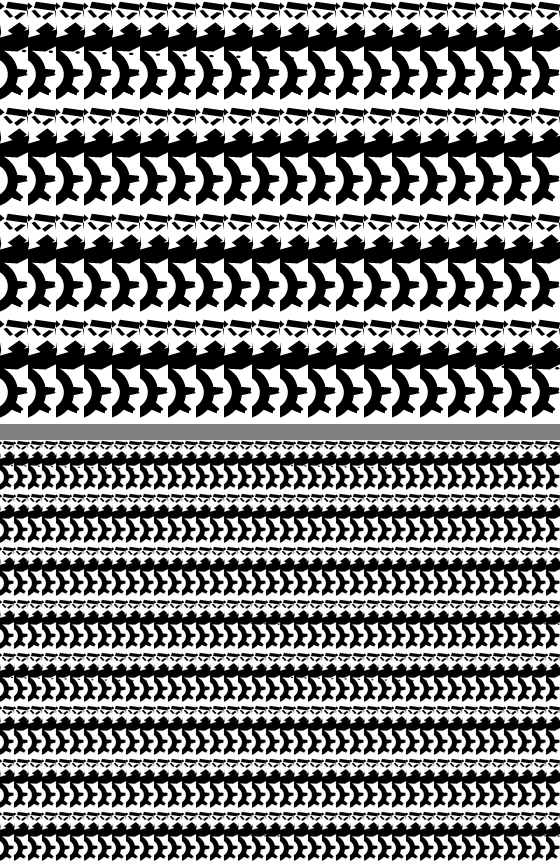
Top: one tile. Bottom: repeated 2 by 2.
Reproduce this pattern procedurally as a WebGL 1 fragment shader.

```glsl
precision highp float;

// Black and white machine frieze: 20 by 4 cells, each holding loose slabs, a
// jagged band and a cut cog. Convex shapes are unions of signed distances;
// a slowly drifting chain of specks crosses the bottom and top rows.

uniform vec2 u_resolution;

const vec2 REPEATS = vec2(20.0, 4.0);
const vec2 CELL = vec2(57.6, 218.25);   // cell size in drawing units, y down
const float SAMPLES = 4.0;              // antialiasing samples per axis
const vec3 INK = vec3(0.0);
const vec3 PAPER = vec3(1.0);

// Signed distance to the line a-b, positive on its left when y points down.
float edge(vec2 p, vec2 a, vec2 b) {
  vec2 d = normalize(b - a);
  return dot(p - a, vec2(d.y, -d.x));
}

// Convex shapes with corners listed clockwise.
float triangle(vec2 p, vec2 a, vec2 b, vec2 c) {
  return max(edge(p, a, b), max(edge(p, b, c), edge(p, c, a)));
}

float quad(vec2 p, vec2 a, vec2 b, vec2 c, vec2 d) {
  return max(max(edge(p, a, b), edge(p, b, c)),
             max(edge(p, c, d), edge(p, d, a)));
}

// Tapered tooth pointing away from the hub, with a nick in its tip.
float tooth(vec2 p, float angle) {
  float c = cos(angle), s = sin(angle);
  vec2 q = vec2(c * p.x + s * p.y, c * p.y - s * p.x);
  float body = quad(q, vec2(48.0, -9.5), vec2(74.0, -5.5),
                    vec2(74.0, 5.5), vec2(48.0, 9.5));
  float nick = length(q - vec2(75.0, 1.0)) - 2.5;
  return max(body, -nick);
}

float cog(vec2 p, vec2 hub, float inner, float outer) {
  vec2 q = p - hub;
  float r = length(q);
  float ring = max(r - outer, inner - r);
  return min(ring, min(tooth(q, -0.05), tooth(q, 0.55)));
}

// Long bar, two small shards and the chips on the cell border.
float slabs(vec2 p) {
  float d = quad(p, vec2(16.0, 3.5), vec2(58.0, 9.5),
                 vec2(55.0, 22.5), vec2(12.0, 16.5));
  d = min(d, quad(p, vec2(7.0, 22.5), vec2(14.0, 20.0),
                  vec2(27.0, 33.5), vec2(20.0, 37.0)));
  d = min(d, quad(p, vec2(29.0, 35.0), vec2(43.0, 25.0),
                  vec2(53.0, 27.0), vec2(35.0, 41.0)));
  d = min(d, triangle(p, vec2(0.0, 5.0), vec2(9.5, 13.0), vec2(0.0, 20.0)));
  return min(d, triangle(p, vec2(55.5, 23.0), vec2(58.0, 20.0), vec2(58.0, 40.0)));
}

// Solid strip with a peaked block on top and a broken lower edge.
float band(vec2 p) {
  float d = quad(p, vec2(0.0, 77.5), vec2(58.0, 61.0),
                 vec2(58.0, 95.0), vec2(36.0, 106.0));
  d = min(d, quad(p, vec2(0.0, 77.5), vec2(36.0, 70.0),
                  vec2(36.0, 106.0), vec2(0.0, 104.0)));
  d = min(d, quad(p, vec2(16.0, 63.0), vec2(40.0, 46.0),
                  vec2(55.0, 58.5), vec2(34.0, 76.0)));
  return min(d, triangle(p, vec2(0.0, 50.0), vec2(2.5, 66.0), vec2(0.0, 78.0)));
}

// Specks spaced a little closer than the cells; the chain leaves the bottom
// row at the right and enters the top row at the left.
float specks(float x, float y, float row) {
  bool top = row < 0.5;
  bool bottom = row > REPEATS.y - 1.5;
  float along = bottom ? x - CELL.x * REPEATS.x : x;
  float index = floor((along - 49.5) / 55.1 + 0.5);
  bool present = (top && index >= 0.0 && index < 11.5)
              || (bottom && index < 0.0 && index > -4.5);
  vec2 center = vec2(49.5 + 55.1 * index, 105.0 + 1.5 * index);
  float d = length((vec2(along, y) - center) / vec2(4.5, 2.5)) - 1.0;
  return present ? d : 1.0;
}

// Ink coverage at one point of the canvas, uv from 0 to 1.
float inkAt(vec2 uv) {
  vec2 grid = fract(vec2(uv.x, 1.0 - uv.y)) * REPEATS;
  vec2 p = fract(grid) * CELL;
  float d = min(slabs(p), band(p));
  d = min(d, cog(p, vec2(-18.0, 153.0), 34.0, 55.0));
  d = min(d, specks(grid.x * CELL.x, p.y, floor(grid.y)));
  return step(d, 0.0);
}

void main() {
  // Average a grid of samples so the cuts between cells are smooth too.
  float ink = 0.0;
  for (float j = 0.0; j < SAMPLES; j++) {
    for (float i = 0.0; i < SAMPLES; i++) {
      vec2 offset = (vec2(i, j) + 0.5) / SAMPLES - 0.5;
      ink += inkAt((gl_FragCoord.xy + offset) / u_resolution);
    }
  }
  gl_FragColor = vec4(mix(PAPER, INK, ink / (SAMPLES * SAMPLES)), 1.0);
}
```
